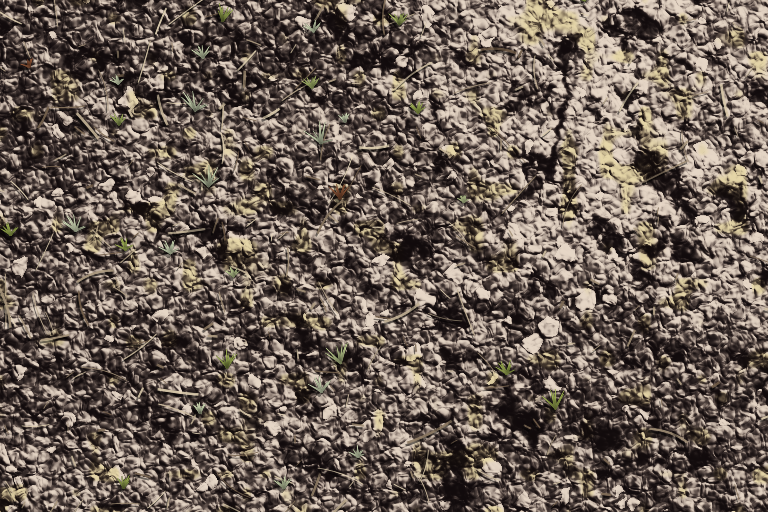
Give the GLSL for this texture, as a Shadertoy shader.

```glsl
// Sunlit, crumbly garden soil with cracks, dry straws and small green tufts.
// A height field of noise clods and domed crumbs is lit from the upper right;
// plant litter is scattered over it on hashed grids.

#define CLOD_HEIGHT 0.034
#define CRUMB_SCALE 40.0
#define GRIT_SCALE 88.0
#define RELIEF 0.75
#define SHADOW_DEPTH 1.6
#define EXPOSURE 0.10
#define STRAW_SCALE 8.0
#define TUFT_SCALE 7.5
#define SUN vec2(0.50, 0.866)
#define SOIL_DARK vec3(0.065, 0.04, 0.045)
#define SOIL_MID vec3(0.45, 0.385, 0.355)
#define SOIL_PALE vec3(0.91, 0.85, 0.785)

float hash(vec2 p) {
  vec3 q = fract(vec3(p.xyx) * 0.1031);
  q += dot(q, q.yzx + 33.33);
  return fract((q.x + q.y) * q.z);
}

vec2 hash2(vec2 p) { return vec2(hash(p + 17.3), hash(p + 71.9)); }

float noise(vec2 p) {
  vec2 i = floor(p), f = fract(p);
  f = f * f * (3.0 - 2.0 * f);
  return mix(mix(hash(i), hash(i + vec2(1, 0)), f.x),
             mix(hash(i + vec2(0, 1)), hash(i + vec2(1, 1)), f.x), f.y);
}

vec2 warp(vec2 p, float scale) {
  return vec2(noise(p * scale), noise(p * scale + 31.0)) - 0.5;
}

// Distance to segment ab in x, position along it in y
vec2 segment(vec2 p, vec2 a, vec2 b) {
  vec2 d = b - a;
  float t = clamp(dot(p - a, d) / dot(d, d), 0.0, 1.0);
  return vec2(length(p - a - d * t), t);
}

// Highest of the randomly sized domes nearby: height in x, its own tone in y
vec2 crumbs(vec2 p) {
  vec2 best = vec2(0.0, 0.5);
  for (int k = 0; k < 9; k++) {
    vec2 c = floor(p) + vec2(k % 3 - 1, k / 3 - 1), d = c + hash2(c) - p;
    float size = hash(c + 5.7), r = 0.33 + 0.5 * size * size;
    float dome = r - dot(d, d) / r;
    if (dome > best.x) best = vec2(dome, hash(c + 9.1));
  }
  return best;
}

// Depth of the ragged open cracks, 0 to 1
float cracks(vec2 p) {
  float ragged = noise(p * 33.0 + 5.0) - 0.4;
  p += 0.06 * warp(p, 16.0) + 0.025 * warp(p, 55.0);
  float d = segment(p, vec2(1.11, 0.90), vec2(1.075, 0.70)).x;
  d = min(d, segment(p, vec2(1.075, 0.70), vec2(1.01, 0.61)).x + 0.004);
  d = min(d, segment(p, vec2(1.25, 0.55), vec2(1.39, 0.485)).x);
  d = min(d, segment(p, vec2(1.00, 0.24), vec2(1.06, 0.12)).x);
  return 1.0 - smoothstep(0.0, 0.017, d + 0.01 * ragged);
}

float soilHeight(vec2 p) {
  float clods = 1.5 * noise(p * 6.0) + 1.25 * noise(p * 14.0 + 9.0) + 0.6 * noise(p * 31.0 + 3.0);
  vec2 q = p + 0.015 * warp(p, 60.0);
  return CLOD_HEIGHT * mix(0.8, 1.2, smoothstep(0.3, 1.0, p.x)) * clods
    + 0.017 * crumbs(q * CRUMB_SCALE).x + 0.01 * crumbs(q * GRIT_SCALE + 13.0).x;
}

// Dry stems: coverage in x, tone in y
vec2 straws(vec2 p, float px) {
  vec2 result = vec2(0.0);
  for (int k = 0; k < 36; k++) {
    vec2 c = floor(p * STRAW_SCALE) + vec2(k % 3 - 1, k / 3 % 3 - 1);
    vec2 id = c + 100.0 * float(k / 9 + 1);
    if (hash(id) > mix(0.75, 0.36, smoothstep(3.0, 8.0, c.x))) continue;
    float angle = 6.283 * hash(id + 2.2), size = hash(id + 3.3);
    vec2 dir = vec2(cos(angle), sin(angle)), d = p - (c + hash2(id)) / STRAW_SCALE;
    float along = dot(d, dir), reach = 0.007 + 0.045 * size * size * size;
    float bend = (hash(id + 4.4) - 0.5) * 9.0 * along * along;
    float across = abs(dot(d, vec2(-dir.y, dir.x)) - bend);
    float width = 0.0008 + 0.0018 * pow(hash(id + 5.5), 3.0);
    float cover = (1.0 - smoothstep(width - 0.5 * px, width + 0.6 * px, across))
                * (1.0 - smoothstep(reach - px, reach + px, abs(along)));
    if (cover > result.x) result = vec2(cover, hash(id + 6.6));
  }
  return result;
}

// Fans of tapered blades: colour in rgb, coverage in a
vec4 tufts(vec2 p, float px) {
  vec4 result = vec4(0.0);
  for (int k = 0; k < 9; k++) {
    vec2 c = floor(p * TUFT_SCALE) + vec2(k % 3 - 1, k / 3 - 1);
    if (hash(c + 50.0) > mix(0.55, 0.15, smoothstep(4.0, 7.5, c.x))) continue;
    vec2 base = (c + hash2(c + 60.0)) / TUFT_SCALE;
    float size = 0.015 + 0.026 * hash(c + 61.0), kind = hash(c + 62.0);
    vec3 leaf = mix(vec3(0.50, 0.56, 0.25), vec3(0.66, 0.70, 0.58), smoothstep(0.3, 0.8, kind));
    if (kind < 0.08) leaf = vec3(0.46, 0.27, 0.17);
    for (float n = 0.0; n < 8.0; n++) {
      float r = hash(c + 7.0 * n), a = 1.57 + (n - 3.5) * 0.24 + r - 0.5;
      vec2 s = segment(p, base, base + size * (0.55 + 0.5 * r) * vec2(cos(a), sin(a)));
      float width = 0.0026 * (1.0 - 0.75 * s.y);
      float cover = 1.0 - smoothstep(width - 0.5 * px, width + 0.8 * px, s.x);
      result = mix(result, vec4(leaf * (0.55 + 0.5 * s.y + 0.4 * r), 1.0), cover);
    }
  }
  return result;
}

void mainImage(out vec4 fragColor, in vec2 fragCoord) {
  float px = 1.0 / iResolution.y;
  vec2 p = fragCoord * px;
  // Slope toward the sun and cast shadow
  float h = soilHeight(p), block = 0.0;
  float slope = clamp((h - soilHeight(p + SUN * 0.003)) / 0.003, -2.0, 2.0);
  for (float d = 0.0065; d < 0.046; d += 0.0065)
    block = max(block, soilHeight(p + SUN * d) - h - 0.55 * d);
  float shadow = smoothstep(0.0, 0.013, block);
  // Broad brightness, crumb tones, dark gaps and fine grain
  float crust = smoothstep(0.73, 1.23, p.x + 0.25 * p.y - 0.25) * smoothstep(0.22, 0.55, p.y);
  float broad = 0.75 * crust - 0.22 + 0.8 * (noise(p * 3.5 + 8.0) - 0.5);
  vec2 crumb = crumbs((p + 0.015 * warp(p, 60.0)) * CRUMB_SCALE);
  float gaps = 0.7 - smoothstep(0.0, 0.3, crumb.x);
  float grain = 0.7 * (crumb.y - 0.5) + smoothstep(0.93, 0.97, crumb.y)
    + 1.9 * (noise(mat2(0.8, 0.6, -0.6, 0.8) * p * 150.0) - 0.5);
  float light = EXPOSURE + RELIEF * slope - SHADOW_DEPTH * shadow
    + broad + grain - 0.5 * gaps - 2.4 * cracks(p);
  float tone = 1.0 / (1.0 + exp(-1.65 * light));
  vec3 color = mix(SOIL_DARK, SOIL_MID, min(tone * 1.7, 1.0));
  color = mix(color, SOIL_PALE, smoothstep(0.35, 1.05, tone));
  color.b *= 1.0 - 0.15 * smoothstep(0.66, 0.85, noise(p * 27.0 + 70.0));
  // Litter and plants with their small shadows
  color *= 1.0 - 0.5 * straws(p + SUN * 0.006, px).x;
  vec2 straw = straws(p, px);
  vec3 stem = mix(vec3(0.42, 0.34, 0.26), vec3(0.93, 0.87, 0.74), straw.y);
  color = mix(color, stem * (1.0 - 0.3 * shadow), 0.9 * straw.x);
  color *= 1.0 - 0.45 * tufts(p + SUN * 0.008, px).a;
  vec4 tuft = tufts(p, px);
  fragColor = vec4(mix(color, tuft.rgb, 0.9 * tuft.a), 1.0);
}
```
